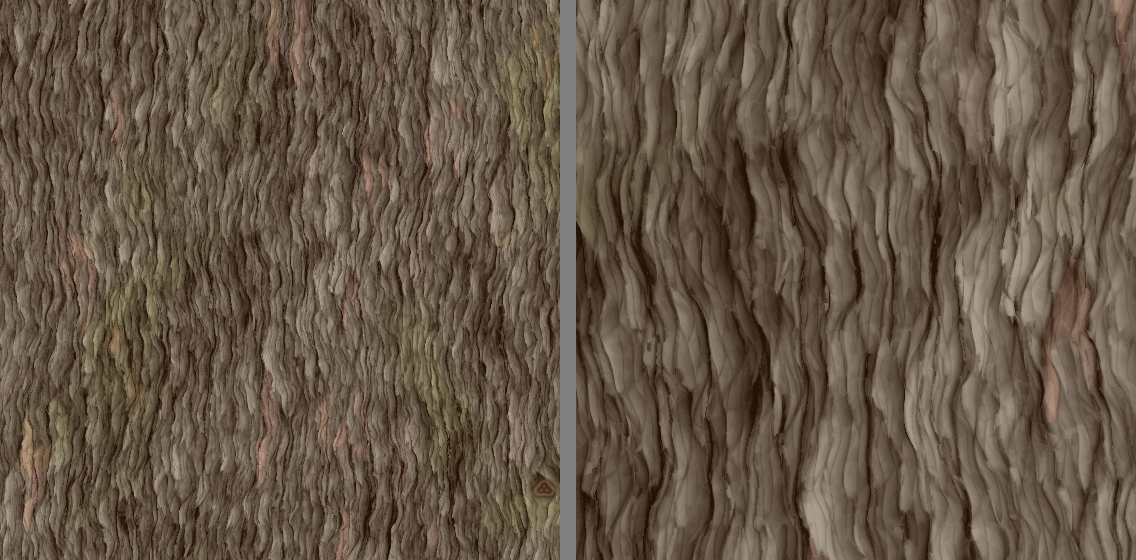
Left, the full canvas; right, a detail of the centre.
Give the GLSL for this texture, as a WebGL 1 fragment shader.

```glsl
precision highp float;
// Weathered tree bark: ragged upright plates, flakes and fibres with a small knot.
uniform vec2 u_resolution;

vec2 hash2(vec2 p) {
  return fract(sin(vec2(dot(p, vec2(127.1, 311.7)), dot(p, vec2(269.5, 183.3)))) * 43758.55);
}

// Cellular noise: x = border gap, y = cell id, z = sideways offset, w = border facing
vec4 cells(vec2 p) {
  vec2 base = floor(p), nearest = vec2(0.0), second = vec2(0.0);
  float d1 = 9.0, d2 = 9.0, id = 0.0;
  for (int j = -1; j <= 1; j++) {
    for (int i = -1; i <= 1; i++) {
      vec2 cell = base + vec2(float(i), float(j));
      vec2 jitter = hash2(cell);
      vec2 toPoint = cell + jitter - p;
      float d = length(toPoint);
      if (d < d1) {
        d2 = d1; second = nearest;
        d1 = d; nearest = toPoint;
        id = fract(jitter.x * 7.3 + jitter.y * 13.7);
      } else if (d < d2) {
        d2 = d; second = toPoint;
      }
    }
  }
  vec2 across = second - nearest;
  return vec4(d2 - d1, id, nearest.x, across.x / (length(across) + 0.001));
}

// Dark crack along a cell border, deeper on the shaded side
float crack(vec4 c, float width) {
  float depth = 1.0 - smoothstep(0.0, width, c.x);
  return depth * (0.1 + 0.6 * abs(c.w) + 0.25 * c.w);
}

// Cell tone and sideways slope, fading to neutral at the border
float relief(vec4 c, float tone, float slope) {
  return smoothstep(0.0, 0.18, c.x) * (tone * (c.y - 0.5) + slope * c.z);
}

// Slow, uneven patches made of layered sines, about -1 to 1
float patches(vec2 p) {
  return 0.4 * sin(p.x * 11.0 + 2.0 * sin(p.y * 4.3 + 1.0))
       + 0.35 * sin(p.y * 9.0 + 2.4 * sin(p.x * 7.7))
       + 0.25 * sin(p.x * 31.0 - p.y * 13.0 + 2.0 * sin(p.y * 17.0));
}

// Bends the upright grain
vec2 bendGrain(vec2 p) {
  p.x += 0.010 * sin(p.y * 9.0 + p.x * 5.0)
       + 0.005 * sin(p.y * 24.0 - p.x * 19.0 + 2.0)
       + 0.0022 * sin(p.y * 67.0 + p.x * 43.0)
       + 0.001 * sin(p.y * 151.0 - p.x * 90.0);
  return p;
}

void main() {
  vec2 uv = gl_FragCoord.xy / u_resolution.y;

  // Grain parts around the knot
  vec2 fromKnot = uv - vec2(0.972, 0.127);
  float knotDistance = length(fromKnot * vec2(1.0, 1.3));
  vec2 p = uv;
  p.x -= 0.7 * fromKnot.x * exp(-dot(fromKnot, fromKnot) / 0.002);
  p = bendGrain(p);

  // Fine layers also roughen the borders of the coarse ones
  vec4 grit = cells(p * vec2(230.0, 125.0) + 5.0);
  vec4 fibre = cells(p * vec2(145.0, 34.0) + 11.0);
  vec2 ragged = p + vec2(0.0035, 0.014) * (fibre.y - 0.5) * smoothstep(0.0, 0.2, fibre.x)
              + vec2(0.0014, 0.004) * (grit.y - 0.5);
  vec4 flake = cells(ragged * vec2(62.0, 19.0) + 23.0);
  vec4 plate = cells(ragged * vec2(32.0, 7.0) + 37.0);
  vec4 ridge = cells(ragged * vec2(14.0, 2.3) + 51.0);

  // Tone from dark crack (0) to pale bark (1)
  float patchTone = patches(uv);
  float depth = 0.8 + 0.4 * patches(uv.yx * 1.3 + 4.0);
  float tone = 0.67 + 0.09 * patchTone;
  tone += relief(ridge, 0.10, 0.06) + relief(plate, 0.24, 0.26);
  tone += relief(flake, 0.36, 0.30) + relief(fibre, 0.38, 0.16);
  tone += 0.20 * (grit.y - 0.5) * smoothstep(0.0, 0.25, grit.x);
  tone -= 0.60 * crack(ridge, 0.08) + 0.62 * depth * crack(plate, 0.18);
  tone -= 0.36 * crack(flake, 0.26) + 0.16 * crack(fibre, 0.3);

  // Knot rings around a dark heart
  float ringWave = sin(knotDistance * 520.0 + 1.5 * sin(atan(fromKnot.y, fromKnot.x) * 3.0));
  float rings = 0.42 + 0.22 * ringWave - 0.4 * exp(-knotDistance * 260.0);
  float knotMask = 1.0 - smoothstep(0.016, 0.029, knotDistance);
  tone = mix(tone, rings + 0.2 * (fibre.y - 0.5), 0.85 * knotMask);

  vec3 color = mix(vec3(0.20, 0.13, 0.08), vec3(0.58, 0.53, 0.47), clamp(tone, -0.15, 1.2));

  // Moss and freshly bared reddish bark
  float moss = smoothstep(0.15, 0.8, patches(uv * 0.8 + 2.7)) * (0.5 + 0.5 * flake.y);
  float bared = smoothstep(0.84, 0.96, plate.y) * smoothstep(0.3, 0.8, flake.y);
  color *= mix(vec3(1.0), vec3(0.98, 1.02, 0.84), moss);
  color *= mix(vec3(1.0), vec3(1.10, 0.93, 0.90), max(0.7 * bared, 0.6 * knotMask));

  gl_FragColor = vec4(color, 1.0);
}
```
